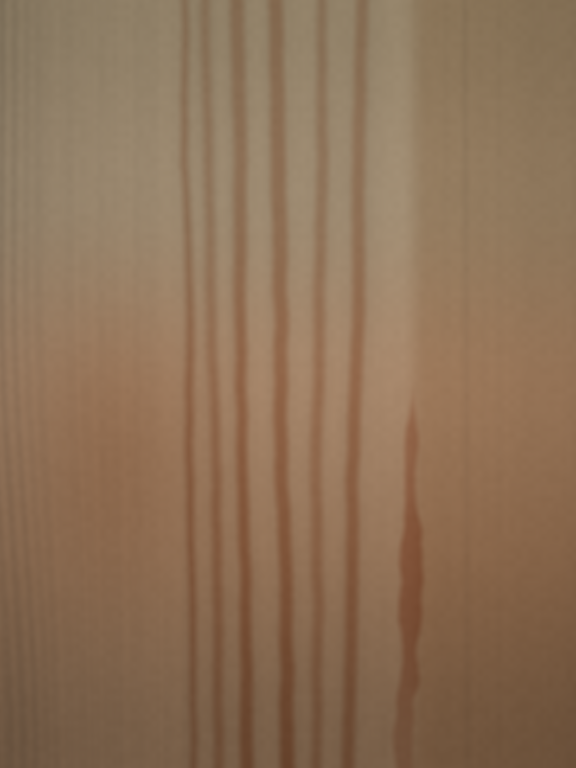
This texture is drawn by a Shadertoy shader. Its source:

```glsl
// Softly lit pine board with reddish vertical grain lines and a dark resin streak.

float hash(vec2 p) {
    p = fract(p * vec2(123.34, 345.45));
    p += dot(p, p + 34.35);
    return fract(p.x * p.y);
}

float noise(vec2 p) {
    vec2 i = floor(p), f = fract(p);
    f = f * f * (3.0 - 2.0 * f);
    return mix(mix(hash(i), hash(i + vec2(1, 0)), f.x),
               mix(hash(i + vec2(0, 1)), hash(i + vec2(1, 1)), f.x), f.y);
}

// Soft-edged vertical band around distance zero
float band(float d, float halfWidth, float blur) {
    return 1.0 - smoothstep(halfWidth - blur, halfWidth + blur, abs(d));
}

// Light falling over the board, cool above and warm below
vec3 boardColor(vec2 uv) {
    vec3 c = mix(vec3(0.475, 0.375, 0.285), vec3(0.575, 0.447, 0.34), smoothstep(0.0, 0.32, uv.y));
    c = mix(c, vec3(0.655, 0.53, 0.42), smoothstep(0.2, 0.55, uv.y));
    c = mix(c, vec3(0.62, 0.545, 0.445), smoothstep(0.48, 0.76, uv.y));
    c = mix(c, vec3(0.575, 0.51, 0.41), smoothstep(0.75, 1.0, uv.y));

    // Warm reflection on the left, yellower wood on the right
    vec2 q = (uv - vec2(0.2, 0.42)) / vec2(0.16, 0.19);
    c *= mix(vec3(1), vec3(0.93, 0.87, 0.82), exp(-dot(q, q)));
    c *= mix(vec3(1), vec3(0.945, 0.90, 0.85), smoothstep(0.695, 0.745, uv.x));

    float side = (uv.x - 0.54) / 0.54;
    return c * (1.01 - 0.11 * side * side);
}

void mainImage(out vec4 fragColor, in vec2 fragCoord) {
    vec2 uv = fragCoord / iResolution.xy;
    float down = 1.0 - uv.y;
    vec3 color = boardColor(uv);

    // Faint fine grain, bending outwards at the lower left
    float bend = 0.035 * smoothstep(0.35, 1.0, down) * (1.0 - smoothstep(0.05, 0.3, uv.x));
    float x = uv.x - bend;
    float fine = noise(vec2(x * 75.0, uv.y * 1.2)) + 0.5 * noise(vec2(x * 150.0 + 9.0, uv.y * 2.0)) - 0.75;
    color *= 1.0 + fine * mix(0.028, 0.016, smoothstep(0.25, 0.4, uv.x));
    float edgeLines = 0.5 + 0.5 * sin(x * 270.0 + 3.0 * noise(vec2(x * 30.0, uv.y * 2.0)));
    color *= 1.0 - 0.05 * edgeLines * (1.0 - smoothstep(0.02, 0.08, x));
    color *= 1.0 - 0.04 * band(uv.x - 0.807 - 0.005 * down, 0.006, 0.007);

    // Main grain lines: position, lean towards the bottom, half width
    float lineX[6] = float[](0.329, 0.370, 0.421, 0.490, 0.554, 0.617);
    float lean[6] = float[](0.022, 0.022, 0.020, 0.019, -0.010, -0.026);
    float halfWidth[6] = float[](0.0065, 0.008, 0.0105, 0.0115, 0.009, 0.0105);
    float depth[6] = float[](0.85, 0.7, 1.0, 1.0, 0.75, 0.9);
    float grain = 0.0;
    float halo = 0.0;
    for (int i = 0; i < 6; i++) {
        float id = float(i) * 7.3;
        float wobble = 0.008 * (noise(vec2(id, uv.y * 5.0)) - 0.5)
                     + 0.004 * (noise(vec2(id + 3.0, uv.y * 24.0)) - 0.5);
        float d = uv.x - lineX[i] - lean[i] * (down - 0.5) - wobble;
        float w = halfWidth[i] * (0.85 + 0.3 * noise(vec2(id + 5.0, uv.y * 4.0)));
        float strength = depth[i] * (0.8 + 0.35 * noise(vec2(id + 1.0, uv.y * 3.5)));
        grain = max(grain, strength * band(d, w, 0.009));
        halo = max(halo, exp(-d * d / (5.0 * w * w)));
    }
    float warmth = smoothstep(0.1, 0.55, down);
    color *= 1.0 - 0.045 * halo;
    vec3 grainTint = mix(vec3(0.93, 0.84, 0.79), vec3(0.89, 0.755, 0.67), warmth);
    color *= mix(vec3(1), grainTint, grain);

    // Ragged resin streak that starts as a point and widens downwards
    float streakX = 0.712 - 0.012 * smoothstep(0.75, 1.0, down)
                  + 0.010 * (noise(vec2(40.0, uv.y * 16.0)) - 0.5)
                  + 0.006 * (noise(vec2(44.0, uv.y * 45.0)) - 0.5);
    float streakW = 0.010 * smoothstep(0.49, 0.57, down)
                  + 0.009 * band(down - 0.75, 0.075, 0.06)
                  + 0.009 * smoothstep(0.82, 0.95, down);
    streakW *= 0.75 + 0.45 * noise(vec2(50.0, uv.y * 26.0));
    float streak = band(uv.x - streakX, streakW, 0.008) * smoothstep(0.49, 0.56, down);
    streak *= 0.8 + 0.2 * smoothstep(0.6, 0.7, down) - 0.4 * smoothstep(0.8, 0.98, down);
    color *= mix(vec3(1), vec3(0.88, 0.73, 0.66), streak);

    // Pale band beside the streak line, fading downwards
    color *= 1.0 + 0.02 * band(uv.x - 0.685, 0.025, 0.025) * (1.0 - smoothstep(0.3, 0.6, down));

    // Slight mottling
    color += 0.012 * (noise(uv * vec2(90.0, 120.0)) - 0.5);
    fragColor = vec4(color, 1.0);
}
```
